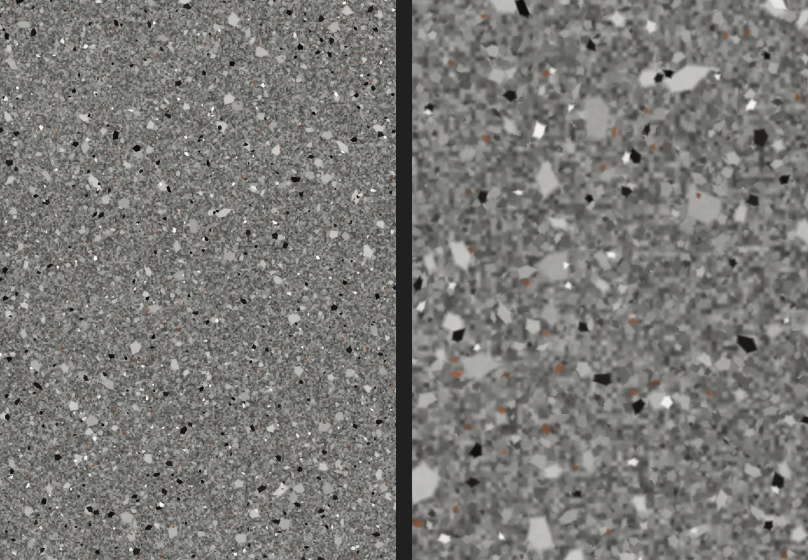
Left, the full canvas; right, a detail of the centre.
This texture is drawn by a WebGL 2 fragment shader. Its source:

```glsl
#version 300 es
precision highp float;
// Speckled grey stone composite: fine grain with pale, white, black and rust chips.

uniform vec2 u_resolution;
out vec4 fragColor;

const float TAU = 6.2831853;
const float UNITS = 512.0;   // grain units per canvas height
const int SIDES = 5;         // sides of a chip

// Integer hash of a cell and a seed, three values in 0..1
vec3 hash3(ivec2 cell, int seed) {
    uvec3 v = uvec3(ivec3(cell, seed)) * 1664525u + 1013904223u;
    v.x += v.y * v.z; v.y += v.z * v.x; v.z += v.x * v.y;
    v ^= v >> 16u;
    v.x += v.y * v.z; v.y += v.z * v.x; v.z += v.x * v.y;
    return vec3(v >> 8u) / 16777216.0;
}

float valueNoise(vec2 p, int seed) {
    ivec2 c = ivec2(floor(p));
    vec2 f = fract(p);
    f = f * f * (3.0 - 2.0 * f);
    float low = mix(hash3(c, seed).x, hash3(c + ivec2(1, 0), seed).x, f.x);
    float high = mix(hash3(c + ivec2(0, 1), seed).x, hash3(c + ivec2(1, 1), seed).x, f.x);
    return mix(low, high, f.y);
}

// Signed distance to an irregular convex chip of about the given radius
float chipDistance(vec2 q, float radius, ivec2 cell, int seed) {
    vec3 shape = hash3(cell, seed + 1);
    float angle = shape.x * TAU;
    float c = cos(angle), s = sin(angle);
    float stretch = 1.0 + 0.55 * shape.y * shape.y;
    q = mat2(c, -s, s, c) * q * vec2(1.0 / stretch, sqrt(stretch));
    float d = -radius;
    for (int i = 0; i < SIDES; i++) {
        vec3 side = hash3(cell, seed + 2 + i);
        float a = (float(i) + 0.6 * side.x) * TAU / float(SIDES);
        d = max(d, dot(q, vec2(cos(a), sin(a))) - radius * mix(0.7, 1.1, side.y));
    }
    return d;
}

// Scattered chips: x = coverage, y = random tone of the topmost chip
vec2 chips(vec2 p, float cellSize, float density, vec2 radii, float soft, int seed) {
    ivec2 home = ivec2(floor(p / cellSize));
    vec2 best = vec2(0.0);
    for (int y = -1; y <= 1; y++)
    for (int x = -1; x <= 1; x++) {
        ivec2 cell = home + ivec2(x, y);
        vec3 place = hash3(cell, seed);
        if (place.z > density) continue;
        vec3 look = hash3(cell, seed + 10);
        float radius = mix(radii.x, radii.y, look.x * look.x);
        vec2 q = p - (vec2(cell) + place.xy) * cellSize;
        if (length(q) > 3.0 * radius + soft) continue;
        float d = chipDistance(q, radius, cell, seed);
        float cover = 1.0 - smoothstep(-soft, soft, d);
        if (cover > best.x) best = vec2(cover, look.y);
    }
    return best;
}

// Slightly warm grey
vec3 stone(float level) {
    return vec3(level + 0.003, level, level - 0.014);
}

// Lays a chip layer over a colour, with its tone between two greys
vec3 lay(vec3 base, vec2 chip, float dark, float light, float opacity) {
    return mix(base, stone(mix(dark, light, chip.y)), chip.x * opacity);
}

void main() {
    vec2 p = gl_FragCoord.xy / u_resolution.y * UNITS;
    float pixel = UNITS / u_resolution.y;
    float crisp = max(0.6, 0.6 * pixel);
    float blurred = max(1.0, 0.6 * pixel);

    // Fine matrix with faint broad clouding
    float level = 0.463
        + 0.30 * (valueNoise(p / 1.6, 11) - 0.5)
        + 0.18 * (valueNoise(p / 3.1 + 7.3, 12) - 0.5)
        + 0.03 * (valueNoise(p / 60.0, 13) - 0.5);
    vec3 color = stone(level);

    // Small grey grains and dark dots
    color = lay(color, chips(p, 3.2, 0.7, vec2(0.7, 1.6), crisp, 100), 0.33, 0.64, 0.9);
    color = lay(color, chips(p, 6.5, 0.3, vec2(0.6, 1.1), crisp, 200), 0.17, 0.32, 0.85);

    // Pale chips, from small to large
    color = lay(color, chips(p, 7.0, 0.3, vec2(1.0, 2.2), crisp, 300), 0.60, 0.76, 0.9);
    color = lay(color, chips(p, 15.0, 0.34, vec2(1.8, 5.0), blurred, 400), 0.64, 0.82, 0.92);

    // Rust specks
    vec2 rust = chips(p, 10.0, 0.15, vec2(0.7, 1.3), crisp, 500);
    vec3 rustColor = mix(vec3(0.40, 0.25, 0.17), vec3(0.58, 0.36, 0.25), rust.y);
    color = mix(color, rustColor, 0.85 * rust.x);

    // Black chips and bright white flecks
    color = lay(color, chips(p, 11.0, 0.19, vec2(1.0, 2.9), crisp, 600), 0.05, 0.13, 1.0);
    color = lay(color, chips(p, 12.0, 0.17, vec2(0.8, 1.9), crisp, 700), 0.82, 0.98, 1.0);

    fragColor = vec4(clamp(color, 0.0, 1.0), 1.0);
}
```
